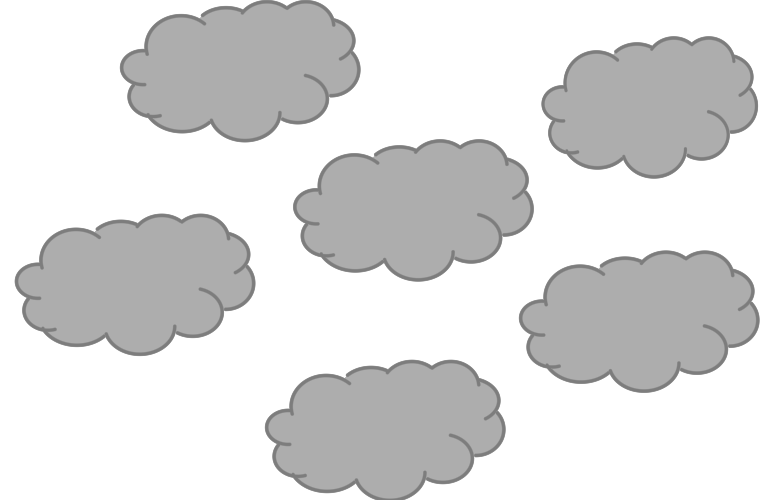
A Shadertoy shader for this pattern:

```glsl
const float UNITS = 501.0;             // design units per canvas height
const vec3 PAPER = vec3(1.0);
const vec3 CLOUD_GREY = vec3(0.68);
const vec3 LINE_RIM = vec3(0.58);
const vec3 LINE_CORE = vec3(0.49);
const float LINE_HALF = 2.0;           // half width of the outline
const float CORE_HALF = 1.4;           // half width of its darker core
const int COLUMNS = 3;
const int ROWS = 2;
const vec2 FIRST_CLOUD = vec2(133.0, 213.0);
const vec2 COLUMN_STEP = vec2(254.0, -18.0);
const float ODD_DROP = 125.0;          // odd columns hang lower
const float ROW_STEP = 217.0;
const float ROW_SHIFT = 110.0;         // sideways shift of the upper row
const float SHIFT_DECAY = 0.25;        // shift falls off per column
const float JITTER = 6.0;
const float SQUEEZE = 0.1;             // narrowing of the last cloud
const vec2 BODY_RADII = vec2(95.0, 45.0);
const vec2 BOUNDS = vec2(130.0, 80.0);

// Lobes of a cloud: centre and radii
const int LOBES = 11;
const vec4 LOBE[LOBES] = vec4[LOBES](
    vec4(-59, 25, 37, 33), vec4(-14, 40, 34, 26), vec4(27, 44, 32, 28),
    vec4(66, 45, 30, 27), vec4(84, 31, 32, 24), vec4(91, 2, 30, 28),
    vec4(58, -27, 31.5, 26), vec4(5, -41, 37, 30), vec4(-58, -30, 40, 32),
    vec4(-87, -25, 26, 22), vec4(-97, 4, 23.5, 19));

// Drawn arc of each lobe: middle angle and half span in degrees
const vec2 ARC[LOBES] = vec2[LOBES](
    vec2(121, 73), vec2(99, 38), vec2(98, 47), vec2(68, 64),
    vec2(8, 64), vec2(-25, 65), vec2(-23, 98), vec2(-82, 82),
    vec2(-99, 55), vec2(216, 71), vec2(178, 96));

float hash(vec2 p) {
    return fract(sin(dot(p, vec2(127.1, 311.7))) * 43758.5453);
}

vec2 direction(float angle) {
    return vec2(cos(angle), sin(angle));
}

float ellipseDistance(vec2 p, vec2 radii) {
    float k = length(p / radii);
    return k * (k - 1.0) / max(length(p / (radii * radii)), 1e-4);
}

// Distance to an elliptic arc with round ends
float arcDistance(vec2 p, vec2 radii, vec2 arc, float edge) {
    vec2 axis = direction(arc.x);
    vec2 q = p / radii;
    q = vec2(dot(q, axis), dot(q, vec2(-axis.y, axis.x)));
    float ends = min(length(p - radii * direction(arc.x - arc.y)),
                     length(p - radii * direction(arc.x + arc.y)));
    bool inSpan = abs(atan(q.y, q.x)) < arc.y;
    return inSpan ? min(abs(edge), ends) : ends;
}

// x: signed distance to the filled shape, y: distance to the outline
vec2 cloudDistance(vec2 p) {
    vec2 d = vec2(ellipseDistance(p, BODY_RADII), 1e3);
    for (int i = 0; i < LOBES; i++) {
        vec2 q = p - LOBE[i].xy;
        vec2 radii = LOBE[i].zw - LINE_HALF;
        float edge = ellipseDistance(q, radii);
        d.x = min(d.x, edge);
        d.y = min(d.y, arcDistance(q, radii, radians(ARC[i]), edge));
    }
    return d;
}

// Staggered layout with a little jitter
vec2 cloudCentre(vec2 cell) {
    vec2 centre = FIRST_CLOUD + COLUMN_STEP * cell.x;
    centre.x += cell.y * ROW_SHIFT * pow(SHIFT_DECAY, cell.x);
    centre.y += cell.y * ROW_STEP - ODD_DROP * mod(cell.x, 2.0);
    vec2 noise = vec2(hash(cell + 1.3), hash(cell + 7.9));
    return centre + JITTER * (noise - 0.5);
}

float coverage(float d, float pixel) {
    return 1.0 - smoothstep(-0.5 * pixel, 0.5 * pixel, d);
}

void mainImage(out vec4 fragColor, in vec2 fragCoord) {
    float pixel = UNITS / iResolution.y;
    vec2 p = fragCoord * pixel;
    vec3 color = PAPER;

    for (int row = 0; row < ROWS; row++) {
        for (int column = 0; column < COLUMNS; column++) {
            vec2 q = p - cloudCentre(vec2(column, row));
            bool isLast = row == ROWS - 1 && column == COLUMNS - 1;
            q.x /= isLast ? 1.0 - SQUEEZE : 1.0;
            if (any(greaterThan(abs(q), BOUNDS))) continue;

            vec2 d = cloudDistance(q);
            color = mix(color, CLOUD_GREY, coverage(d.x, pixel));
            color = mix(color, LINE_RIM, coverage(d.y - LINE_HALF, pixel));
            color = mix(color, LINE_CORE, coverage(d.y - CORE_HALF, pixel));
        }
    }
    fragColor = vec4(color, 1.0);
}
```
